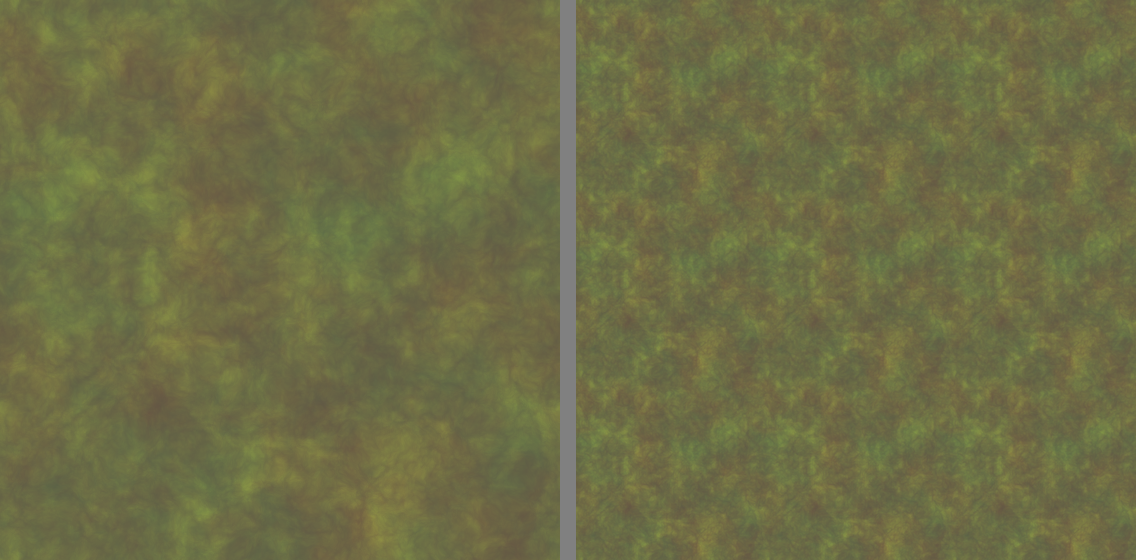
Left, the tile; right, the same tile 3 across and 3 down.
A WebGL 2 fragment shader for this texture:

```glsl
#version 300 es
precision highp float;

uniform vec2 u_resolution;
out vec4 fragColor;

// Integer hash of a lattice cell, returned as a unit gradient
vec2 gradientAt(vec2 cell, float period, uint seed) {
    uvec2 c = uvec2(mod(cell, period));
    uint h = c.x * 1597u + c.y * 51749u + seed * 7919u;
    h = h * 747796u + 28913u;
    h = (h ^ (h >> 15u)) * 739193u;
    h = (h ^ (h >> 13u)) * 915727u;
    h ^= h >> 16u;
    float angle = float(h & 65535u) / 65536.0 * 6.28319;
    return vec2(cos(angle), sin(angle));
}

// Gradient noise that wraps after a whole number of cells
float wrappedNoise(vec2 p, float period, uint seed) {
    vec2 cell = floor(p);
    vec2 f = p - cell;
    vec2 u = f * f * f * (f * (f * 6.0 - 15.0) + 10.0);
    vec2 e = vec2(1.0, 0.0);
    float a = dot(gradientAt(cell, period, seed), f);
    float b = dot(gradientAt(cell + e.xy, period, seed), f - e.xy);
    float c = dot(gradientAt(cell + e.yx, period, seed), f - e.yx);
    float d = dot(gradientAt(cell + e.xx, period, seed), f - e.xx);
    return mix(mix(a, b, u.x), mix(c, d, u.x), u.y);
}

// Soft cloud layers
float clouds(vec2 uv, float period, float gain, uint seed) {
    float sum = 0.0, amplitude = 1.0;
    for (uint i = 0u; i < 6u; i++) {
        vec2 shift = vec2(0.37, 0.71) * float(i);
        sum += amplitude * wrappedNoise(uv * period + shift, period, seed + i);
        amplitude *= gain;
        period *= 2.0;
    }
    return sum;
}

// Rounded tufts parted by thin dark creases
float tufts(vec2 uv, float period, uint seed) {
    float sum = 0.0, amplitude = 1.0;
    for (uint i = 0u; i < 5u; i++) {
        vec2 shift = vec2(0.43, 0.29) * float(i);
        float n = wrappedNoise(uv * period + shift, period, seed + i);
        sum += amplitude * sqrt(n * n + 0.0008);
        amplitude *= 0.65;
        period *= 2.0;
    }
    return sum;
}

void main() {
    vec2 uv = gl_FragCoord.xy / u_resolution;

    // Bend the lattice so that the tufts look grown
    vec2 bend = vec2(clouds(uv, 9.0, 0.5, 11u), clouds(uv, 9.0, 0.5, 23u));
    vec2 bent = uv + 0.018 * bend;

    // Light and dark patches
    float light = 0.5 * clouds(bent, 5.0, 0.62, 37u);
    light += 0.6 * (tufts(bent, 17.0, 53u) - 0.5);
    light += 0.5 * light * light - 0.015;

    // Drift between green and brown
    float brown = clouds(bent, 4.0, 0.68, 71u);

    vec3 color = vec3(0.434, 0.435, 0.27);
    color += light * vec3(0.13, 0.175, 0.0);
    color += brown * vec3(0.032, -0.03, -0.008);
    fragColor = vec4(color, 1.0);
}
```
